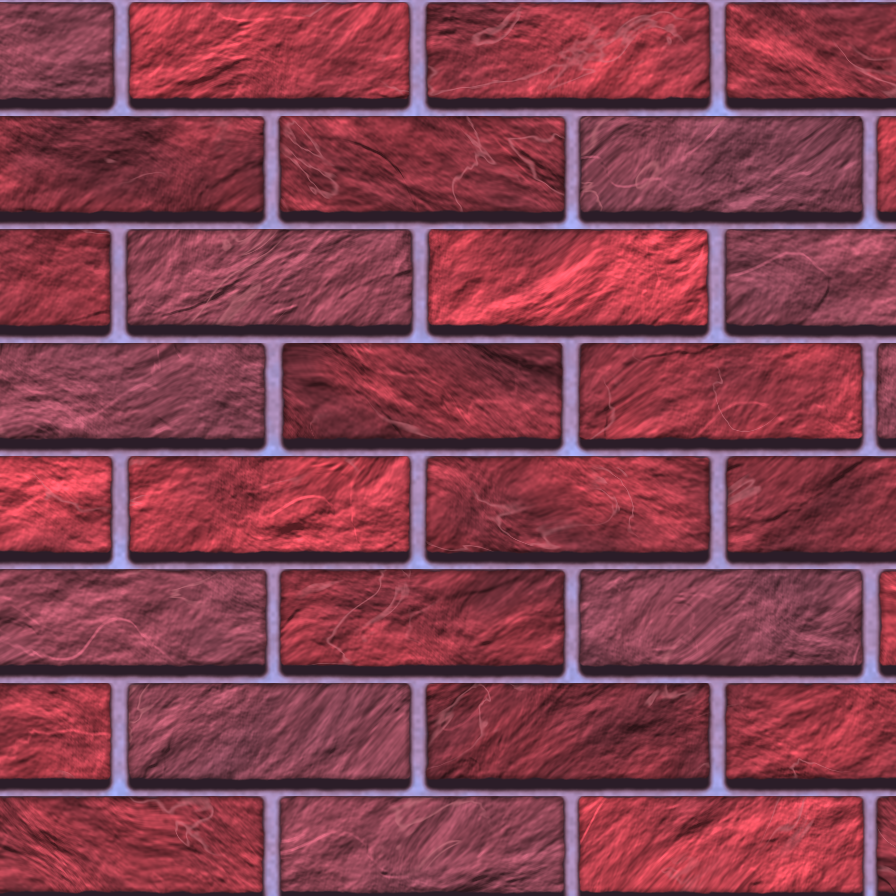
Write a WebGL 2 fragment shader that draws this texture.

```glsl
#version 300 es
precision highp float;
// Running-bond wall of rough red bricks with pale violet mortar.
// Each brick is a rounded box with a dark lower side; its hashed id picks
// the tone and shifts a noise relief that is lit from above.
uniform vec2 u_resolution;
out vec4 outColor;

#define COLUMNS 3.0
#define ROWS 7.9
#define EVEN_SHIFT 0.402
#define ODD_SHIFT 0.914
#define FACE_SIZE vec2(0.314, 0.106)
#define SIDE_DEPTH 0.0115
#define CORNER 0.008
#define EDGE_WEAR 0.005
#define RELIEF 4.6
#define VEIN_STRENGTH 0.5

const vec3 MAROON = vec3(0.40, 0.17, 0.205);
const vec3 RED = vec3(0.77, 0.265, 0.31);
const vec3 PLUM = vec3(0.49, 0.275, 0.335);
const vec3 VEIN = vec3(0.80, 0.47, 0.51);
const vec3 SIDE = vec3(0.17, 0.115, 0.155);
const vec3 MORTAR = vec3(0.67, 0.55, 0.72);
const vec3 MORTAR_BLUE = vec3(0.64, 0.67, 0.95);
const vec3 MORTAR_EDGE = vec3(0.46, 0.30, 0.37);

float hash(vec2 p) {
  vec3 q = fract(p.xyx * 0.1031);
  q += dot(q, q.yzx + 33.33);
  return fract((q.x + q.y) * q.z);
}

float noise(vec2 p) {
  vec2 i = floor(p), f = fract(p);
  f = f * f * (3.0 - 2.0 * f);
  vec2 e = vec2(0.0, 1.0);
  return mix(mix(hash(i), hash(i + e.yx), f.x),
             mix(hash(i + e.xy), hash(i + e.yy), f.x), f.y);
}

float fbm(vec2 p) {
  float sum = 0.0, gain = 0.5;
  for (int i = 0; i < 5; i++) {
    sum += gain * noise(p);
    p = mat2(1.6, 1.2, -1.2, 1.6) * p + 7.3;
    gain *= 0.5;
  }
  return sum;
}

float roundBox(vec2 p, vec2 halfSize, float radius) {
  vec2 d = abs(p) - halfSize + radius;
  return length(max(d, 0.0)) + min(max(d.x, d.y), 0.0) - radius;
}

// Wavy field whose middle level traces ledges and veins
float ledgeField(vec2 p) {
  return fbm(p * vec2(7.0, 13.0) + 0.8 * noise(p * 16.0)) - 0.48;
}

float relief(vec2 p) {
  float rough = fbm(p * vec2(20.0, 28.0) + 1.2 * noise(p * 12.0));
  return rough + 0.10 * smoothstep(-0.03, 0.03, ledgeField(p));
}

vec3 brickFace(vec2 p, vec2 id, float edge) {
  float tone = hash(id + 3.7);
  vec2 q = p + 9.0 * vec2(hash(id + 11.0), hash(id + 29.0));
  float lean = mix(-0.6, 0.6, hash(id + 41.0));
  q.y += lean * p.x;

  // Tone of the brick and its broad stains
  float stain = fbm(q * vec2(8.0, 11.0)) - 0.48;
  vec3 color = mix(MAROON, RED, clamp(0.08 + 0.72 * tone + 1.5 * stain, 0.0, 1.0));
  color = mix(color, PLUM, 0.75 * step(0.62, hash(id + 57.0)));

  // Slope lit from above, with pale mineral veins
  float slope = relief(q) - relief(q + vec2(-0.0012, 0.003));
  color *= clamp(1.0 + RELIEF * slope, 0.45, 1.5);
  float vein = 1.0 - smoothstep(0.0, 0.022, abs(ledgeField(q + 2.3)));
  vein *= smoothstep(0.45, 0.7, noise(q * 11.0 + 5.0));
  color = mix(color, VEIN, VEIN_STRENGTH * vein);
  color *= 0.94 + 0.14 * noise(q * 230.0);
  return color * mix(0.72, 1.0, smoothstep(0.0, 0.007, -edge));
}

void main() {
  vec2 uv = gl_FragCoord.xy / u_resolution;
  float pixel = 1.0 / min(u_resolution.x, u_resolution.y);
  float soft = max(0.0014, pixel);

  // Brick cell: rows counted downward, every other row shifted
  vec2 grid = vec2(uv.x * COLUMNS, (1.0 - uv.y) * ROWS - 0.02);
  float odd = mod(floor(grid.y), 2.0);
  grid.x -= mix(EVEN_SHIFT, ODD_SHIFT, odd);
  vec2 id = floor(grid) + 20.0;
  vec2 local = (fract(grid) - vec2(0.5, 0.0)) / vec2(COLUMNS, ROWS);

  // Face and thicker body, with slightly worn outlines
  vec2 halfFace = 0.5 * FACE_SIZE;
  halfFace.x += 0.004 * (hash(id + 71.0) - 0.5);
  vec2 center = vec2(0.0, halfFace.y + 0.001);
  float wear = EDGE_WEAR * (fbm(uv * 60.0) - 0.48);
  float face = roundBox(local - center, halfFace, CORNER * 0.6) + wear;
  vec2 drop = vec2(0.0, 0.5 * SIDE_DEPTH);
  float body = roundBox(local - center - drop, halfFace + drop, CORNER) + 0.5 * wear;

  // Mortar: bluer where joints meet, stained beside the bricks
  float joint = smoothstep(0.135, 0.166, abs(local.x));
  float crossing = joint * smoothstep(0.090, 0.122, local.y);
  float blotch = fbm(uv * 38.0);
  vec3 color = mix(MORTAR, MORTAR_BLUE, clamp(0.75 * crossing + 1.2 * (blotch - 0.45), 0.0, 1.0));
  color *= 0.93 + 0.14 * noise(uv * 210.0);
  color = mix(MORTAR_EDGE, color, smoothstep(-0.001, 0.007, body));

  // Shaded lower side, then the lit face
  color = mix(color, SIDE, 1.0 - smoothstep(-0.002, 0.0035, body));
  vec3 front = brickFace(uv, id, face);
  color = mix(color, front, 1.0 - smoothstep(-soft, soft, face));
  outColor = vec4(color, 1.0);
}
```
